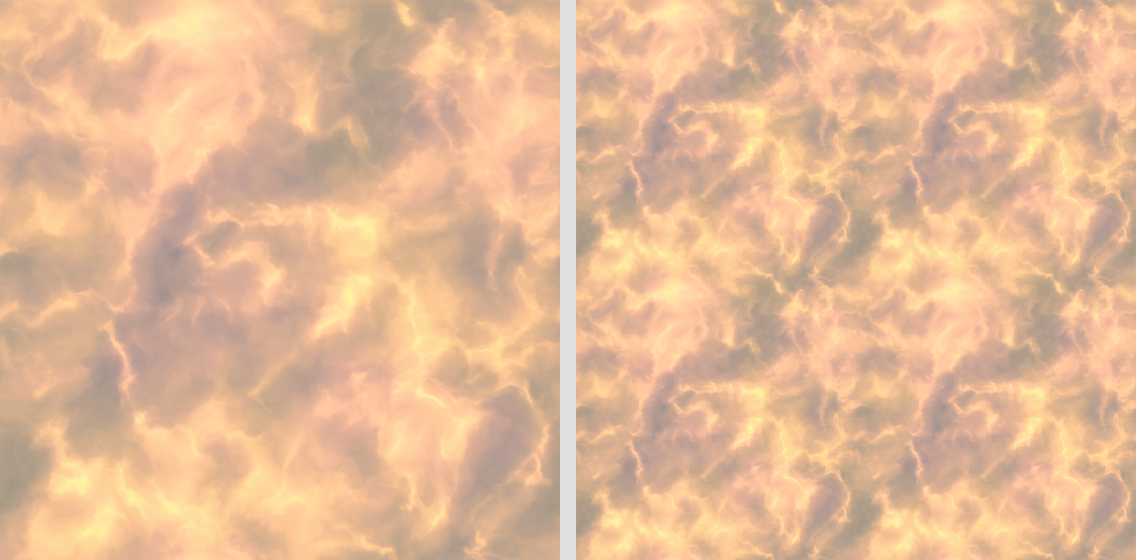
Left: one tile. Right: repeated 2 by 2.
A three.js fragment shader for this texture:

```glsl
// Glowing sunset clouds: grey-mauve banks under peach and yellow light.
// Warped, wrapping gradient noise sets the brightness; ridged noise adds
// fine bright filaments, and a colour ramp with a slow tint paints it.
varying vec2 vUv;

// Random unit gradient for a lattice cell
vec2 gradientAt(vec2 cell, float period, float seed) {
  vec2 wrapped = mod(cell, period);
  float h = fract(sin(dot(wrapped, vec2(127.1, 311.7)) + seed * 17.3) * 43758.5453);
  float angle = 6.2831853 * h;
  return vec2(cos(angle), sin(angle));
}

// Gradient noise that repeats after a whole number of cells
float noise(vec2 uv, float period, float seed) {
  vec2 p = (uv + fract(seed * vec2(0.37, 0.73))) * period;
  vec2 i = floor(p);
  vec2 f = p - i;
  vec2 u = f * f * f * (f * (f * 6.0 - 15.0) + 10.0);
  vec2 e = vec2(1.0, 0.0);
  float a = dot(gradientAt(i, period, seed), f);
  float b = dot(gradientAt(i + e.xy, period, seed), f - e.xy);
  float c = dot(gradientAt(i + e.yx, period, seed), f - e.yx);
  float d = dot(gradientAt(i + e.xx, period, seed), f - e.xx);
  return mix(mix(a, b, u.x), mix(c, d, u.x), u.y);
}

// Soft cloud mass
float fbm(vec2 uv, float period, float seed) {
  float sum = 0.0;
  float amplitude = 1.0;
  for (int i = 0; i < 6; i++) {
    sum += amplitude * noise(uv, period, seed);
    period *= 2.0;
    amplitude *= 0.54;
    seed += 1.0;
  }
  return sum;
}

// Thin glowing creases; fine ones gather along the coarse ones
float filaments(vec2 uv, float period, float seed) {
  float sum = 0.0;
  float amplitude = 1.0;
  float weight = 1.0;
  for (int i = 0; i < 4; i++) {
    float n = noise(uv, period, seed);
    float ridge = exp(-7.0 * sqrt(n * n + 0.0006)) * weight;
    sum += amplitude * ridge;
    weight = clamp(ridge * 1.8, 0.0, 1.0);
    period *= 2.0;
    amplitude *= 0.76;
    seed += 1.0;
  }
  return sum;
}

// Blend to the next ramp colour between two brightness levels
vec3 rampTo(vec3 below, vec3 above, float low, float high, float level) {
  return mix(below, above, clamp((level - low) / (high - low), 0.0, 1.0));
}

vec3 cloudColour(float level) {
  vec3 c = vec3(0.61, 0.57, 0.53);
  c = rampTo(c, vec3(0.72, 0.62, 0.56), -2.5, -1.5, level);
  c = rampTo(c, vec3(0.82, 0.67, 0.57), -1.5, -0.75, level);
  c = rampTo(c, vec3(0.90, 0.71, 0.58), -0.75, -0.15, level);
  c = rampTo(c, vec3(0.99, 0.77, 0.60), -0.15, 0.42, level);
  c = rampTo(c, vec3(1.00, 0.83, 0.62), 0.42, 1.1, level);
  c = rampTo(c, vec3(1.00, 0.89, 0.65), 1.1, 1.8, level);
  return rampTo(c, vec3(1.00, 0.98, 0.63), 1.8, 3.0, level);
}

void main() {
  // Bend the domain so the lattice does not show
  vec2 warp = vec2(fbm(vUv, 5.0, 2.0), fbm(vUv, 5.0, 11.0));
  vec2 uv = vUv + 0.045 * warp;

  // Brightness: broad banks, smaller puffs and patchy filaments
  float mass = 2.2 * fbm(uv, 3.0, 23.0) + 0.85 * fbm(uv, 9.0, 71.0);
  float patches = smoothstep(-0.25, 0.25, noise(vUv, 3.0, 37.0));
  float glow = filaments(uv + 0.02 * warp.yx, 6.0, 43.0) - 0.58;
  float level = mass + mix(0.6, 1.3, patches) * glow - 0.2;

  // Slow drift between pink and golden light
  float tint = clamp(2.6 * fbm(uv, 3.0, 59.0), -1.0, 1.0);
  vec3 colour = cloudColour(level) + tint * vec3(-0.004, 0.01, -0.022);

  gl_FragColor = vec4(colour, 1.0);
}
```
